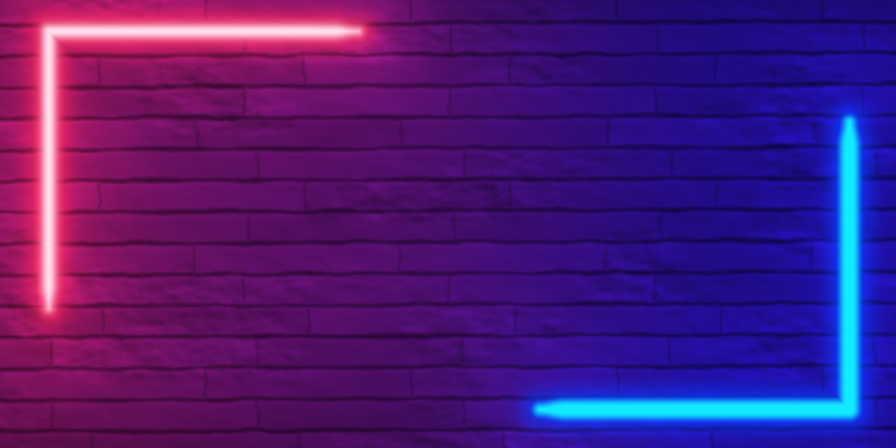
Write a WebGL 1 fragment shader that draws this background.

```glsl
precision highp float;
uniform vec2 u_resolution;

// Layout, in units of the canvas height
const vec2 PINK_CORNER = vec2(0.109, 0.930);
const vec2 PINK_ENDS = vec2(0.800, 0.312);   // x of the bar end, y of the post end
const vec2 BLUE_CORNER = vec2(1.896, 0.086);
const vec2 BLUE_ENDS = vec2(1.205, 0.727);
const vec2 BRICK_SIZE = vec2(0.46, 0.0698);
const vec2 BRICK_ORIGIN = vec2(0.10, 0.041);
const float COURSE_SLOPE = 0.004;
const float JOINT_JITTER = 0.08;
const float MORTAR_WIDTH = 0.0032;
const float MORTAR_DEPTH = 0.38;
const float JOINT_DEPTH = 0.42;
const float END_TAPER = 0.008;

// Palette
const vec3 WALL_LEFT = vec3(0.44, 0.065, 0.36);
const vec3 WALL_MIDDLE = vec3(0.315, 0.055, 0.41);
const vec3 WALL_RIGHT = vec3(0.125, 0.045, 0.54);
const vec3 PINK_SPILL = vec3(0.40, 0.05, 0.06);
const vec3 PINK_HALO = vec3(0.98, 0.14, 0.36);
const vec3 PINK_CORE = vec3(1.0, 0.87, 0.93);
const vec3 BLUE_SPILL = vec3(0.0, 0.03, 0.24);
const vec3 BLUE_HALO = vec3(0.04, 0.24, 1.0);
const vec3 BLUE_CORE = vec3(0.07, 0.92, 1.0);

float hash(vec2 p) {
  p = fract(p * vec2(0.1031, 0.1137));
  p += dot(p, p.yx + 33.33);
  return fract((p.x + p.y) * p.x * 17.3);
}

float noise(vec2 p) {
  vec2 i = floor(p);
  vec2 f = fract(p);
  f = f * f * (3.0 - 2.0 * f);
  return mix(mix(hash(i), hash(i + vec2(1.0, 0.0)), f.x),
             mix(hash(i + vec2(0.0, 1.0)), hash(i + 1.0), f.x), f.y);
}

float fbm(vec2 p) {
  float sum = 0.0;
  float amp = 0.5;
  for (int i = 0; i < 4; i++) {
    sum += amp * noise(p);
    p = p * 2.03 + 17.1;
    amp *= 0.5;
  }
  return sum;
}

// Distance to a tube running from corner to tip, thinning toward the tip
float tube(vec2 p, vec2 corner, vec2 tip) {
  vec2 axis = tip - corner;
  float t = clamp(dot(p - corner, axis) / dot(axis, axis), 0.0, 1.0);
  return length(p - corner - axis * t) + END_TAPER * smoothstep(0.92, 1.0, t);
}

float cornerLight(vec2 p, vec2 corner, vec2 ends) {
  return min(tube(p, corner, vec2(ends.x, corner.y)),
             tube(p, corner, vec2(corner.x, ends.y)));
}

// Brightness of the brick wall, about 1 on a plain face
float brickShade(vec2 p) {
  vec2 wobble = vec2(fbm(p * 40.0), fbm(p * vec2(16.0, 24.0) + 40.0)) - 0.47;
  vec2 q = p + wobble * vec2(0.014, 0.010) - BRICK_ORIGIN;
  q.y -= COURSE_SLOPE * (p.x - 1.0);
  float row = floor(q.y / BRICK_SIZE.y);
  float shift = 0.25 * mod(row, 4.0) * mod(row, 2.0);
  shift += JOINT_JITTER * (hash(vec2(row + 20.0, 7.0)) - 0.5);
  float column = q.x / BRICK_SIZE.x + shift;
  vec2 cell = vec2(fract(column), fract(q.y / BRICK_SIZE.y));
  vec2 gap = min(cell, 1.0 - cell) * BRICK_SIZE;

  // Mortar of uneven width and depth; upright joints are fainter
  float wear = noise(p * vec2(12.0, 30.0) + 9.0);
  float width = MORTAR_WIDTH * (0.3 + 1.4 * wear);
  float bed = 1.0 - smoothstep(0.0, width + 0.006, gap.y);
  float joint = 1.0 - smoothstep(0.0, width + 0.004, gap.x);
  float mortar = max(bed * (0.75 + 0.4 * wear), JOINT_DEPTH * joint);

  // Chipped relief lit from above
  vec2 grain = p * vec2(14.0, 28.0);
  float relief = fbm(grain) - fbm(grain + vec2(0.12, 0.32));
  float rough = smoothstep(0.4, 0.75, noise(p * vec2(5.0, 11.0) + 3.0));
  float tint = hash(vec2(floor(column) + 11.0, row + 31.0)) - 0.5;
  float lip = smoothstep(0.70, 0.86, cell.y) * (1.0 - bed);
  float face = 0.98 + 0.12 * tint + 0.06 * lip + relief * (0.18 + 0.55 * rough);
  face += 0.14 * (fbm(p * vec2(7.0, 18.0) + 60.0) - 0.47);
  return face * (1.0 - MORTAR_DEPTH * mortar);
}

void main() {
  vec2 p = gl_FragCoord.xy / u_resolution.y;
  float pink = cornerLight(p, PINK_CORNER, PINK_ENDS);
  float blue = cornerLight(p, BLUE_CORNER, BLUE_ENDS);

  // Wall gradient with light spilling from both tubes
  vec3 color = mix(WALL_LEFT, WALL_MIDDLE, smoothstep(0.0, 0.95, p.x));
  color = mix(color, WALL_RIGHT, smoothstep(0.75, 1.7, p.x));
  color += PINK_SPILL * exp(-pink / 0.10);
  color += BLUE_SPILL * exp(-blue / 0.10);
  color *= brickShade(p);
  float border = smoothstep(0.25, 0.55, abs(p.y - 0.5));
  color *= 1.0 - 0.18 * border * smoothstep(0.05, 0.3, min(pink, blue));

  // Neon halos, then their bright cores
  color = mix(color, PINK_HALO, 0.92 * exp(-pow(pink / 0.040, 2.0)));
  color = mix(color, PINK_CORE, exp(-pow(pink / 0.0175, 2.0)));
  color = mix(color, BLUE_HALO, exp(-pow(blue / 0.042, 2.0)));
  color = mix(color, BLUE_CORE, 1.0 - smoothstep(0.007, 0.032, blue));
  gl_FragColor = vec4(clamp(color, 0.0, 1.0), 1.0);
}
```
